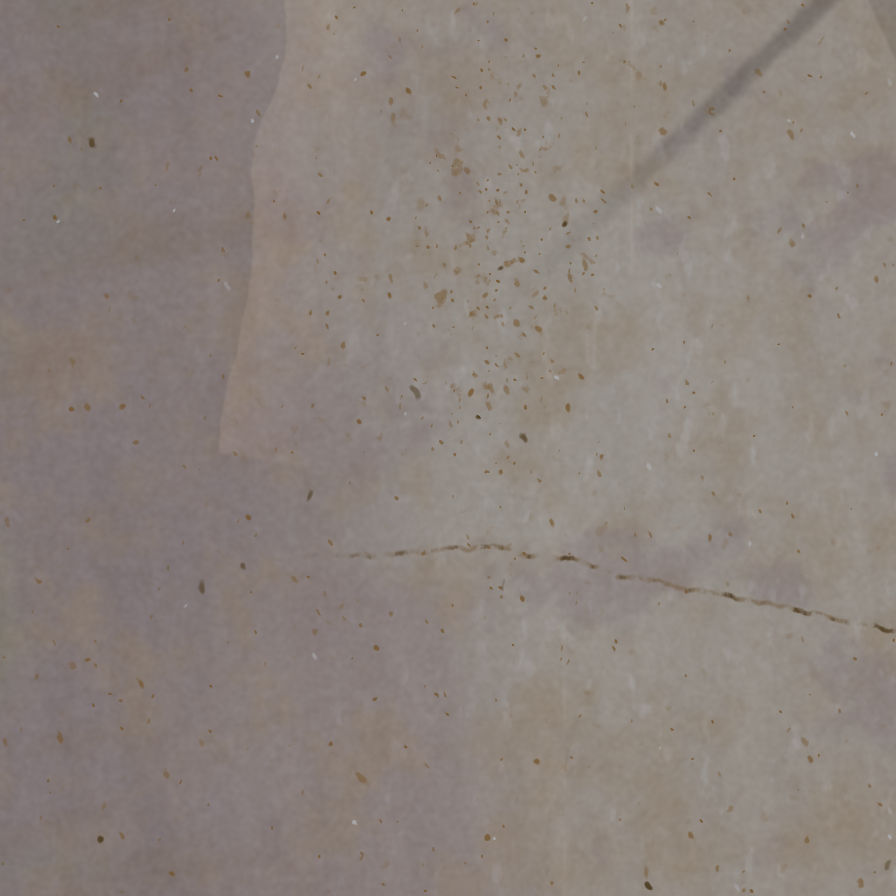
Reproduce this texture procedurally as a three.js fragment shader.

```glsl
varying vec2 vUv;

vec2 hash2(vec2 p) {
  vec3 q = fract(p.xyx * vec3(0.1031, 0.1030, 0.0973));
  q += dot(q, q.yzx + 33.33);
  return fract((q.xx + q.yz) * q.zy);
}

float gradientNoise(vec2 p) {
  vec2 cell = floor(p), f = fract(p), e = vec2(0.0, 1.0);
  vec2 u = f * f * f * (f * (f * 6.0 - 15.0) + 10.0);
  float a = dot(hash2(cell) * 2.0 - 1.0, f);
  float b = dot(hash2(cell + e.yx) * 2.0 - 1.0, f - e.yx);
  float c = dot(hash2(cell + e.xy) * 2.0 - 1.0, f - e.xy);
  float d = dot(hash2(cell + e.yy) * 2.0 - 1.0, f - e.yy);
  return mix(mix(a, b, u.x), mix(c, d, u.x), u.y);
}

float fbm(vec2 p) {
  float sum = 0.0, amplitude = 0.7;
  for (int i = 0; i < 5; i++) {
    sum += amplitude * gradientNoise(p);
    p = mat2(1.6, 1.2, -1.2, 1.6) * p + 17.3;
    amplitude *= 0.5;
  }
  return sum;
}

// One jittered, ragged grain per grid cell, kept with the given probability
float specks(vec2 p, float cells, float density, float seed) {
  vec2 q = p * cells;
  vec2 id = floor(q) + seed;
  vec2 shape = hash2(id + 51.0);
  vec2 d = fract(q) - 0.35 - 0.3 * hash2(id);
  d.x += d.y * (shape.x - 0.5);
  d *= vec2(1.3, 0.65 + 0.6 * shape.y);
  float ragged = length(d) + 0.22 * gradientNoise(q * 3.0);
  float radius = mix(0.12, 0.26, shape.x);
  float keep = step(hash2(id + 97.0).x, density);
  return keep * (0.4 + 0.6 * shape.y) * (1.0 - smoothstep(radius - 0.11, radius + 0.08, ragged));
}

void main() {
  vec2 p = vUv;
  float blotch = fbm(p * 9.0 + 21.0);
  float mottle = fbm(p * 24.0 + 3.0);
  float fine = fbm(p * 60.0);
  float streak = fbm(vec2(p.x * 26.0 + p.y * 3.0, p.y * 4.0));
  vec2 warped = p + 0.02 * vec2(blotch, mottle);

  // Mauve wall on the left turning to pale plaster on the right
  float pale = smoothstep(0.1, 0.62, p.x + 0.25 * fbm(p * 3.0 + 4.0) + 0.1 * (p.y - 0.5));
  vec3 color = mix(vec3(0.5, 0.458, 0.463), vec3(0.575, 0.545, 0.515), pale);
  float glow = 1.0 - smoothstep(0.1, 0.5, length(p - vec2(0.7, 0.52)));
  color += glow * vec3(0.012, 0.02, 0.026);

  // Lower mauve patch and olive cast at the left border
  float patchMask = smoothstep(0.26, 0.36, warped.x) * (1.0 - smoothstep(0.32, 0.4, warped.y))
    * (1.0 - smoothstep(0.44, 0.64, warped.x + 0.25 * (p.y - 0.2)));
  color = mix(color, vec3(0.515, 0.468, 0.468), 0.6 * patchMask);
  float olive = (1.0 - smoothstep(0.0, 0.22, p.x)) * smoothstep(-0.1, 0.3, fbm(p * 5.0 + 8.0));
  color = mix(color, vec3(0.475, 0.468, 0.43), 0.7 * olive);

  // Warm stains, slanted washes, vertical brushing and grain
  float stain = smoothstep(-0.15, 0.4, blotch + 0.5 * mottle);
  color = mix(color, vec3(0.55, 0.485, 0.41), 0.45 * stain);
  float wash = smoothstep(0.0, 0.35, fbm(vec2(p.x * 3.0, (p.y - 0.3 * p.x) * 13.0) + 30.0));
  color = mix(color, vec3(0.485, 0.43, 0.395), 0.5 * wash * (1.0 - smoothstep(0.2, 0.45, p.x)));
  float lilac = smoothstep(0.08, 0.35, fbm(p * 7.0 + 60.0) + 0.3 * mottle);
  color = mix(color, vec3(0.51, 0.465, 0.475), 0.45 * lilac);
  float scuff = smoothstep(0.15, 0.4, fbm(vec2(p.x * 40.0, p.y * 22.0) + 9.0));
  color += 0.035 * scuff * pale * vec3(0.8, 1.0, 1.3);
  color += 0.026 * streak + vec3(0.03, 0.035, 0.042) * fine + 0.024 * gradientNoise(p * 130.0);

  // Lifted sheet with a lit left edge and a torn lower edge
  float edgeX = mix(0.245, 0.282, smoothstep(0.5, 0.72, p.y)) + 0.035 * smoothstep(0.82, 0.94, p.y)
    + 0.01 * fbm(vec2(p.y * 16.0, 2.0));
  float fromEdge = p.x - edgeX;
  float lower = smoothstep(0.49, 0.498, p.y + 0.15 * (p.x - 0.25) + 0.012 * blotch);
  float inside = smoothstep(-0.002, 0.002, fromEdge) * lower;
  color += vec3(0.036, 0.028, 0.02) * inside * (1.0 - smoothstep(0.0, 0.16, fromEdge));
  color -= 0.012 * lower * (1.0 - inside) * smoothstep(-0.035, 0.0, fromEdge);

  // Faint upright seams
  float seams = exp(-abs(p.x - 0.705) * 400.0) * smoothstep(0.66, 0.75, p.y)
    + exp(-abs(p.x - 0.63) * 400.0) * (1.0 - smoothstep(0.25, 0.34, p.y));
  color += 0.03 * seams * smoothstep(-0.2, 0.2, gradientNoise(p * 16.0));

  // Diagonal shadow and the folded corner
  float band = abs(dot(p - vec2(0.92, 1.0), vec2(0.69, -0.724))) + 0.006 * mottle;
  float bandFade = smoothstep(0.5, 0.95, p.x);
  color -= vec3(0.11, 0.108, 0.1) * bandFade * (1.0 - smoothstep(0.003, 0.018, band));
  color -= 0.05 * smoothstep(-0.002, 0.004, p.x - 0.968 - 0.45 * (1.0 - p.y));

  // Ochre smudges and specks gathered around a leaning column
  vec2 c = (p - vec2(0.56 + 0.15 * (p.y - 0.7), 0.7)) / vec2(0.15, 0.28);
  float cluster = exp(-dot(c, c)) * smoothstep(-0.25, 0.2, fbm(p * 8.0 + 44.0));
  float smudge = smoothstep(0.2, 0.42, fbm(p * 50.0 + 70.0) + 0.14 * cluster - 0.08);
  color = mix(color, vec3(0.47, 0.36, 0.22), (0.2 + 0.45 * cluster) * smudge);
  vec2 scattered = p + 0.012 * vec2(gradientNoise(p * 22.0), gradientNoise(p * 22.0 + 40.0));
  float small = specks(scattered, 100.0, 0.02 + 0.26 * cluster, 0.0);
  float medium = specks(scattered, 56.0, 0.025 + 0.24 * cluster, 200.0);
  float dark = specks(scattered, 42.0, 0.007 + 0.07 * cluster, 400.0);
  color = mix(color, vec3(0.44, 0.31, 0.14), 0.75 * max(small, medium));
  color = mix(color, vec3(0.28, 0.21, 0.1), 0.85 * dark);

  // Broken crack sloping down to the right
  float crackY = 0.39 - 0.21 * max(p.x - 0.55, 0.0) + 0.06 * min(p.x - 0.55, 0.0)
    + 0.014 * fbm(vec2(p.x * 18.0, 7.0));
  float offset = abs(p.y - crackY + 0.004 * fine);
  float broken = smoothstep(0.0, 0.28, fbm(vec2(p.x * 34.0, 11.0)) + 0.25 * fine);
  float reach = smoothstep(0.28, 0.56, p.x);
  float trace = smoothstep(-0.25, 0.15, fine) * (1.0 - smoothstep(0.0, 0.005, offset));
  color = mix(color, vec3(0.42, 0.32, 0.19), 0.45 * reach * trace);
  color = mix(color, vec3(0.27, 0.2, 0.1), 0.85 * reach * broken * (1.0 - smoothstep(0.001, 0.0035, offset)));

  // Pale chips
  color = mix(color, vec3(0.7, 0.71, 0.74), 0.7 * specks(p + 0.37, 70.0, 0.004, 700.0));
  gl_FragColor = vec4(color, 1.0);
}
```
